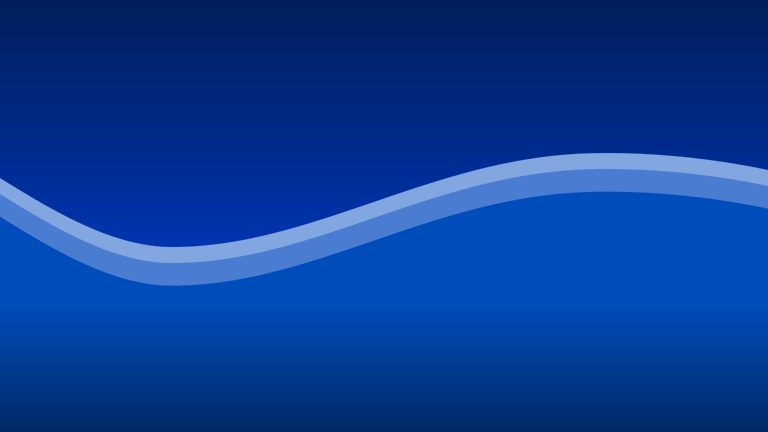
Give the GLSL for this background, as a WebGL 1 fragment shader.

```glsl
precision highp float;

uniform vec2 u_resolution;

#define TROUGH vec2(0.224, 0.4282)
#define CREST vec2(0.788, 0.6458)
#define LEFT_HEIGHT 0.588
#define RIGHT_HEIGHT 0.6065
#define LEFT_SLOPE -0.248
#define RISE_SKEW 0.23
#define LIGHT_BAND_DEPTH 0.037
#define BOTH_BANDS_DEPTH 0.0895
#define SKY_GRADIENT_END 0.43
#define WATER_FADE_HEIGHT 0.295

const vec3 SKY_TOP = vec3(0.0, 0.118, 0.353);
const vec3 SKY_LOW = vec3(0.0, 0.204, 0.686);
const vec3 WATER = vec3(0.0, 0.298, 0.729);
const vec3 WATER_DEEP = vec3(0.0, 0.157, 0.396);
const vec3 LIGHT_BAND = vec3(0.51, 0.65, 0.88);
const vec3 MID_BAND = vec3(0.29, 0.49, 0.82);

// Height of the wave's upper edge: fall, skewed rise, then a gentle arc
float waveHeight(float x) {
  if (x < TROUGH.x) {
    float t = x / TROUGH.x;
    float fall = mix(LEFT_HEIGHT, TROUGH.y, t * t * (3.0 - 2.0 * t));
    return fall + LEFT_SLOPE * t * (1.0 - t) * (1.0 - t);
  }
  if (x < CREST.x) {
    float t = (x - TROUGH.x) / (CREST.x - TROUGH.x);
    float rise = mix(TROUGH.y, CREST.y, t * t * (3.0 - 2.0 * t));
    return rise + RISE_SKEW * t * t * t * (1.0 - t) * (1.0 - t);
  }
  float t = (x - CREST.x) / (1.0 - CREST.x);
  return mix(CREST.y, RIGHT_HEIGHT, t * t);
}

// Antialiased coverage of the area where depth is positive
float coverage(float depth, float pixel) {
  return clamp(depth / pixel + 0.5, 0.0, 1.0);
}

void main() {
  vec2 uv = gl_FragCoord.xy / u_resolution;
  float pixel = 1.15 / u_resolution.y;
  float depth = waveHeight(uv.x) - uv.y;

  // Vertical gradients above and below the wave
  float skyBlend = clamp((1.0 - uv.y) / (1.0 - SKY_GRADIENT_END), 0.0, 1.0);
  vec3 sky = mix(SKY_TOP, SKY_LOW, skyBlend);
  vec3 water = mix(WATER_DEEP, WATER, clamp(uv.y / WATER_FADE_HEIGHT, 0.0, 1.0));

  // Stacked bands following the wave
  vec3 color = mix(sky, LIGHT_BAND, coverage(depth, pixel));
  color = mix(color, MID_BAND, coverage(depth - LIGHT_BAND_DEPTH, pixel));
  color = mix(color, water, coverage(depth - BOTH_BANDS_DEPTH, pixel));

  gl_FragColor = vec4(color, 1.0);
}
```
